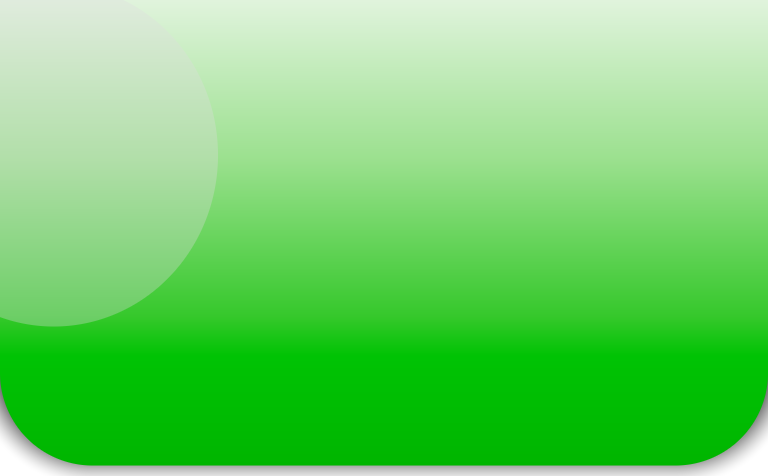
Reproduce this background procedurally as a WebGL 2 fragment shader.

```glsl
#version 300 es
precision highp float;
// Glossy green panel with rounded lower corners, a pale disc and a soft shadow.

#define CORNER_RADIUS 0.1945
#define PANEL_BOTTOM 0.022
#define SHADOW_LIFT 0.021
#define SHADOW_INNER -0.042
#define SHADOW_OUTER 0.067
#define SHADOW_STRENGTH 0.9
#define DISC_CENTER vec2(0.113, 0.674)
#define DISC_RADII vec2(0.345, 0.360)
#define DISC_OPACITY 0.33
#define GLOSS_END 0.748

uniform vec2 u_resolution;
out vec4 fragColor;

const vec3 PALE_GREEN = vec3(0.88, 0.955, 0.865);
const vec3 LIGHT_GREEN = vec3(0.61, 0.88, 0.56);
const vec3 LEAF_GREEN = vec3(0.21, 0.785, 0.17);
const vec3 PURE_GREEN = vec3(0.0, 0.765, 0.015);
const vec3 DEEP_GREEN = vec3(0.0, 0.71, 0.0);
const vec3 DISC_TINT = vec3(0.87, 0.86, 0.87);

// Blend position of x between a and b, held to 0..1.
float ramp(float a, float b, float x) {
    return clamp((x - a) / (b - a), 0.0, 1.0);
}

// Panel open at the top, with both lower corners rounded.
float panelDistance(vec2 p, float width, float bottom) {
    vec2 q = vec2(abs(p.x - 0.5 * width) - 0.5 * width, bottom - p.y) + CORNER_RADIUS;
    return length(max(q, 0.0)) + min(max(q.x, q.y), 0.0) - CORNER_RADIUS;
}

// Approximate signed distance to an ellipse, accurate near its edge.
float ellipseDistance(vec2 p, vec2 radii) {
    float k = length(p / radii);
    return k * (k - 1.0) / max(length(p / (radii * radii)), 1e-4);
}

// Vertical colour of the panel; depth runs from 0 at the top to 1.
vec3 panelColor(float depth) {
    vec3 color = mix(PALE_GREEN, LIGHT_GREEN, ramp(0.0, 0.333, depth));
    color = mix(color, LEAF_GREEN, ramp(0.333, 0.665, depth));
    color = mix(color, PURE_GREEN, ramp(0.665, GLOSS_END, depth));
    return mix(color, DEEP_GREEN, ramp(GLOSS_END, 1.0 - PANEL_BOTTOM, depth));
}

float coverage(float distance, float pixel) {
    return clamp(0.5 - distance / pixel, 0.0, 1.0);
}

void main() {
    vec2 p = gl_FragCoord.xy / u_resolution.y;
    float width = u_resolution.x / u_resolution.y;
    float pixel = 1.0 / u_resolution.y;

    // White ground with the panel's shadow
    float shadowDist = panelDistance(p, width, PANEL_BOTTOM + SHADOW_LIFT);
    float shadow = 1.0 - smoothstep(SHADOW_INNER, SHADOW_OUTER, shadowDist);
    vec3 color = vec3(1.0 - SHADOW_STRENGTH * shadow);

    // Panel with the translucent disc on it
    vec3 panel = panelColor(1.0 - p.y);
    float disc = coverage(ellipseDistance(p - DISC_CENTER, DISC_RADII), pixel);
    panel = mix(panel, DISC_TINT, DISC_OPACITY * disc);

    color = mix(color, panel, coverage(panelDistance(p, width, PANEL_BOTTOM), pixel));
    fragColor = vec4(color, 1.0);
}
```
